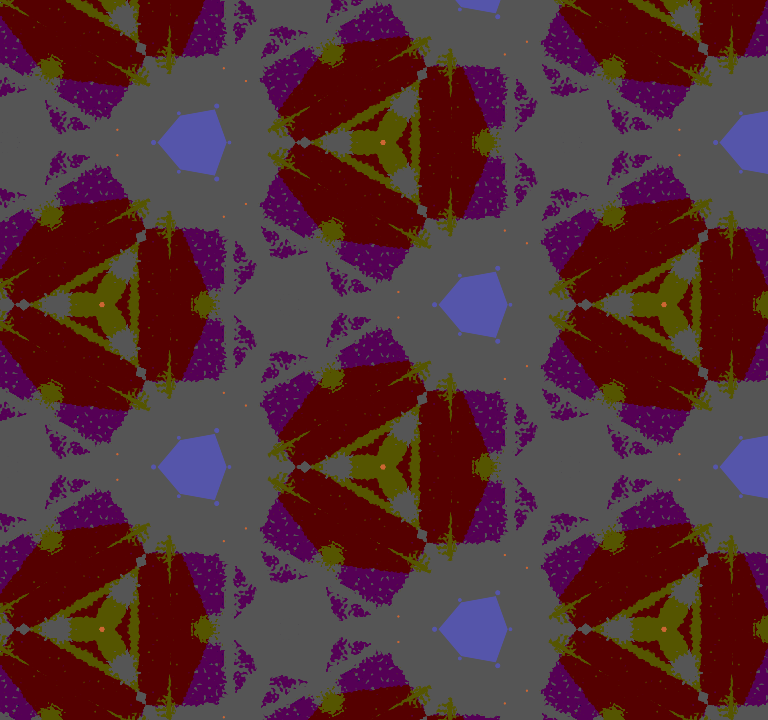
This pattern is drawn by a Shadertoy shader. Its source:

```glsl
vec2 gradient(vec2 cell) {
    vec3 h = fract(cell.xyx * vec3(0.1031, 0.1030, 0.0973));
    h += dot(h, h.yzx + 33.33);
    float angle = 6.2832 * fract((h.x + h.y) * h.z);
    return vec2(cos(angle), sin(angle));
}

float gradientNoise(vec2 p) {
    vec2 i = floor(p), f = p - i;
    vec2 u = f * f * (3.0 - 2.0 * f), e = vec2(0, 1);
    float low = mix(dot(gradient(i), f), dot(gradient(i + e.yx), f - e.yx), u.x);
    float high = mix(dot(gradient(i + e), f - e), dot(gradient(i + 1.0), f - 1.0), u.x);
    return mix(low, high, u.y);
}

// Hexagonal lattice of three-fold mirrored cells, folded to one 60 degree wedge
vec2 foldCell(vec2 p) {
    vec2 period = vec2(3.0, sqrt(3.0));
    vec2 a = mod(p + 0.5 * period, period) - 0.5 * period;
    vec2 b = mod(p, period) - 0.5 * period;
    vec2 q = dot(a, a) < dot(b, b) ? a : b;
    vec2 mirror = vec2(-0.8660, 0.5);
    q.y = abs(q.y);
    q -= 2.0 * max(dot(q, mirror), 0.0) * mirror;
    q.y = abs(q.y);
    return q;
}

void paint(inout vec3 color, vec3 ink, float d) {
    float blur = 0.5 / (0.2602 * iResolution.y);
    color = mix(color, ink, smoothstep(blur, -blur, d));
}

void mainImage(out vec4 fragColor, in vec2 fragCoord) {
    vec2 q = foldCell((fragCoord / iResolution.y - vec2(0.532, 0.3514)) / 0.2602);

    vec3 gray = vec3(0.333), red = vec3(0.333, 0.0, 0.0);
    vec3 purple = vec3(0.333, 0.0, 0.333), olive = vec3(0.333, 0.333, 0.0);
    vec3 blue = vec3(0.333, 0.333, 0.667), orange = vec3(0.8, 0.4, 0.2);

    float grain = gradientNoise(q * 61.0 + 7.3);
    float specks = gradientNoise(q * 47.0 + 91.7);
    float blotch = gradientNoise(q * 16.0 + 3.1);
    float rough = 0.03 * grain + 0.025 * blotch;
    vec3 color = gray;

    // Purple petal tips with grey, olive and navy specks
    float petal = max(max(q.x - 0.65, q.y - 0.405), dot(q, vec2(0.866, 0.5)) - 0.735);
    petal = max(petal, 0.07 - q.y);
    paint(color, purple, petal + rough);
    float inPetal = petal - 0.01;
    paint(color, gray, max(inPetal, (0.34 - specks - 0.25 * blotch) * 0.03));
    paint(color, olive, max(inPetal, (0.53 - grain) * 0.02));
    paint(color, vec3(0.0, 0.0, 0.333), max(inPetal, (0.54 + grain) * 0.02));

    // Broken purple satellites
    float satellite = max(0.71 - q.x, q.x - 0.71 + 0.9 * abs(q.y - 0.2) - 0.125);
    paint(color, purple, max(satellite + rough, (grain + 0.8 * blotch - 0.06) * 0.02));

    // Red body
    float body = max(dot(q, vec2(0.918, 0.394)) - 0.546, q.y - 0.405);
    paint(color, red, body + 0.4 * rough);
    paint(color, olive, max(body, (0.57 - specks) * 0.02));
    paint(color, purple, max(body, (0.59 + specks) * 0.02));

    // Olive blob at the body edge, spikes and scatter in the notch
    paint(color, olive, length((q - vec2(0.555, 0.0)) * vec2(1.0, 0.9)) - 0.055 + 2.0 * rough);
    float spike = abs(q.x - 0.36 + 0.03 * (q.y - 0.3)) - 0.06 * (q.y - 0.21);
    spike = max(spike, abs(q.x - 0.36) - 0.014);
    paint(color, olive, max(spike, q.y - 0.5) + 0.4 * rough);
    float scatter = length((q - vec2(0.34, 0.42)) * vec2(1.0, 0.8)) - 0.055;
    paint(color, olive, max(scatter, (0.05 - grain) * 0.02));

    // Olive triangle with red openings and grey corners
    paint(color, olive, q.x - 0.195 + 0.5 * rough);
    float opening = max(q.x - 0.145, 0.075 + 0.55 * q.y - q.x);
    paint(color, red, opening + 0.5 * rough);
    vec2 ray = vec2(dot(q, vec2(0.5, 0.866)), dot(q, vec2(0.866, -0.5)));
    float corner = length((ray - vec2(0.245, 0.0)) * vec2(0.8, 1.0)) - 0.066;
    paint(color, gray, corner + 1.6 * rough);

    // Beaded grey chain opening into the notch
    float chain = ray.y - 0.014 - 0.013 * cos(ray.x * 75.0) - 0.4 * max(ray.x - 0.5, 0.0);
    chain = max(chain, max(0.37 - ray.x, ray.x - 0.6));
    paint(color, gray, chain + 0.6 * rough);

    // Blue hexagon with small ticks on its corners
    paint(color, blue, 0.785 - dot(q, vec2(0.177, 0.984)));
    paint(color, blue, length(q - vec2(0.612, 0.671)) - 0.013);
    paint(color, blue, length(q - vec2(0.41, 0.71)) - 0.01);

    // Sparse dots
    paint(color, orange, length(q - vec2(0.65, 0.47)) - 0.006);
    paint(color, orange, length(q) - 0.014 + 0.6 * rough);
    float ring = abs(length(q - vec2(1.0, 0.0)) - 0.045) - 0.02;
    paint(color, vec3(0.2, 0.15, 0.25), max(ring, (0.42 - specks) * 0.02));

    fragColor = vec4(color, 1.0);
}
```
